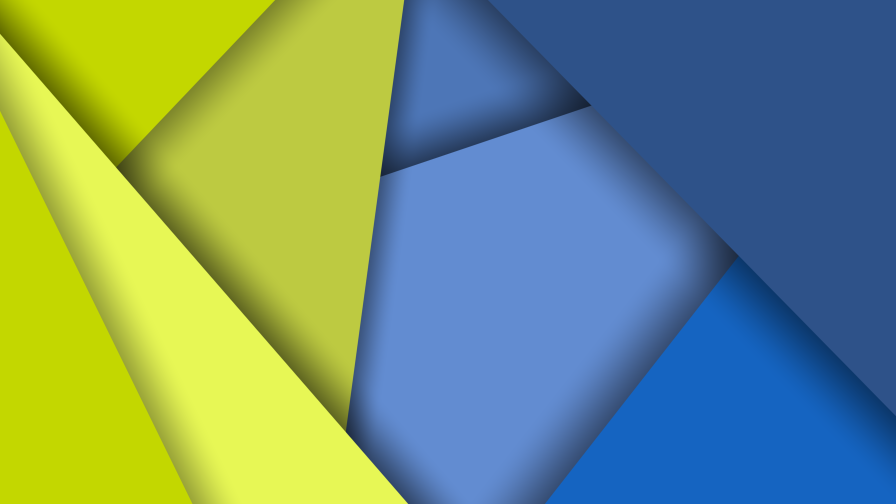
Give the GLSL for this background, as a Shadertoy shader.

```glsl
const vec3 STEEL_BLUE = vec3(0.302, 0.463, 0.718);
const vec3 SKY_BLUE   = vec3(0.384, 0.549, 0.820);
const vec3 VIVID_BLUE = vec3(0.082, 0.392, 0.757);
const vec3 NAVY       = vec3(0.180, 0.322, 0.537);
const vec3 OLIVE      = vec3(0.741, 0.792, 0.255);
const vec3 CHARTREUSE = vec3(0.765, 0.843, 0.000);
const vec3 LEMON      = vec3(0.906, 0.969, 0.333);

// Shadow reach (in canvas heights) and opacity
const vec2 THIN_SHADOW = vec2(0.065, 0.50);
const vec2 SOFT_SHADOW = vec2(0.095, 0.42);
const vec2 DEEP_SHADOW = vec2(0.100, 0.62);
const vec2 WIDE_SHADOW = vec2(0.125, 0.56);
const float SHADOW_INSET = 0.4;

// Signed distance to the line a-b, positive on its left
float lineDistance(vec2 p, vec2 a, vec2 b) {
    vec2 dir = normalize(b - a);
    return dot(p - a, vec2(-dir.y, dir.x));
}

// Lay a sheet on the right of a-b, casting a soft shadow to its left
vec3 addSheet(vec3 below, vec2 p, vec2 a, vec2 b, vec3 sheet, vec2 shadow) {
    float d = lineDistance(p, a, b);
    float shade = 1.0 - smoothstep(-SHADOW_INSET * shadow.x, shadow.x, d);
    float pixel = 1.0 / iResolution.y;
    float cover = 1.0 - smoothstep(-0.7 * pixel, 0.7 * pixel, d);
    return mix(below * (1.0 - shadow.y * shade), sheet, cover);
}

void mainImage(out vec4 fragColor, in vec2 fragCoord) {
    vec2 p = fragCoord / iResolution.y;
    p.x += 0.5 * (16.0 / 9.0 - iResolution.x / iResolution.y);

    // Blue sheets, lowest first
    vec3 col = STEEL_BLUE;
    col = addSheet(col, p, vec2(0.757, 0.650), vec2(1.169, 0.789), SKY_BLUE, DEEP_SHADOW);
    col = addSheet(col, p, vec2(1.081, 0.000), vec2(1.461, 0.486), VIVID_BLUE, WIDE_SHADOW);
    col = addSheet(col, p, vec2(1.778, 0.174), vec2(0.968, 1.000), NAVY, WIDE_SHADOW);

    // Yellow-green sheets
    col = addSheet(col, p, vec2(0.802, 1.000), vec2(0.687, 0.150), OLIVE, THIN_SHADOW);
    col = addSheet(col, p, vec2(0.546, 1.000), vec2(0.238, 0.676), CHARTREUSE, SOFT_SHADOW);
    col = addSheet(col, p, vec2(0.000, 0.933), vec2(0.810, 0.000), LEMON, DEEP_SHADOW);
    col = addSheet(col, p, vec2(0.000, 0.780), vec2(0.382, 0.000), CHARTREUSE, SOFT_SHADOW);

    fragColor = vec4(col, 1.0);
}
```
